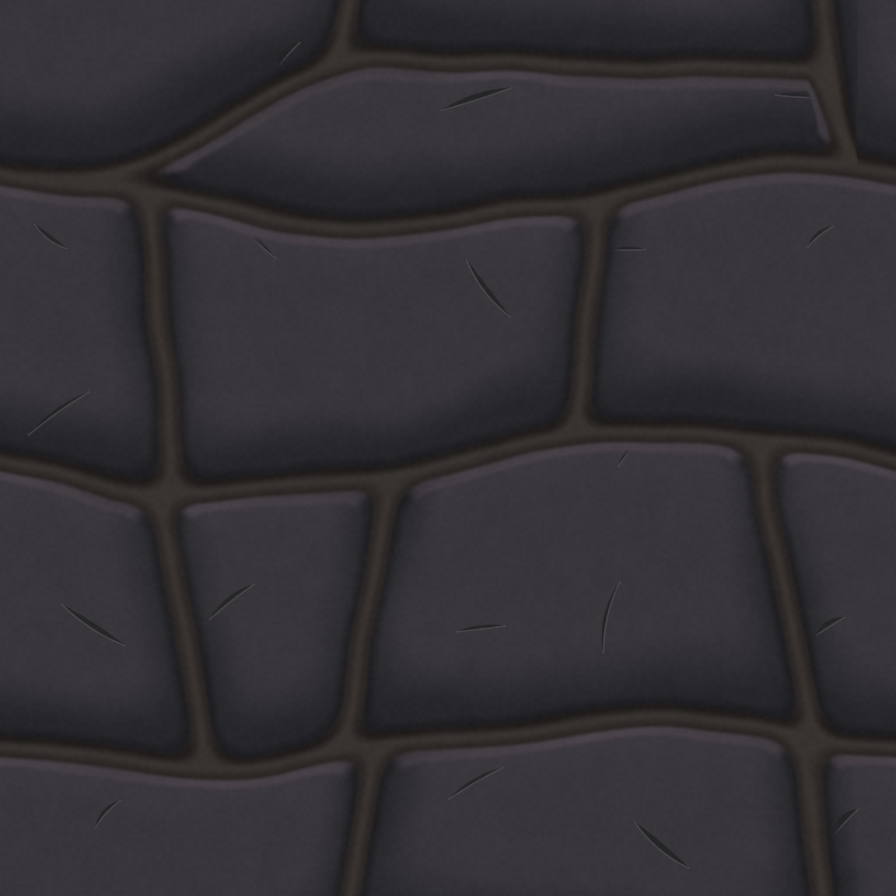
A three.js fragment shader for this texture:

```glsl
// Dark painted stone wall: four uneven courses of rounded blocks in brown mortar.
// Wavy bed lines and leaning joints give an edge distance, which drives the
// pale top rims, shaded undersides and mortar shadows; scratches lie on top.
varying vec2 vUv;

const float TAU = 6.2831853;
const float HALF_GAP = 0.0125;

float hash(vec2 p) {
  return fract(sin(dot(p, vec2(12.71, 31.17))) * 4375.85);
}

// Value noise that wraps after a whole number of cells
float noise(vec2 uv, float cells) {
  vec2 p = uv * cells;
  vec2 i = floor(p), f = fract(p);
  f = f * f * (3.0 - 2.0 * f);
  vec2 a = mod(i, cells), b = mod(i + 1.0, cells);
  return mix(mix(hash(a), hash(vec2(b.x, a.y)), f.x),
             mix(hash(vec2(a.x, b.y)), hash(b), f.x), f.y);
}

float smoothMin(float a, float b, float k) {
  float h = max(k - abs(a - b), 0.0) / k;
  return min(a, b) - h * h * k * 0.25;
}

float wave(float x, float low) {
  return -cos(TAU * (x - low));
}

// Height of the bed line under a course; line 4 is line 0 one tile higher
float bedHeight(float x, float course) {
  x = fract(x);
  float lift = floor(course / 4.0);
  float k = mod(course, 4.0);
  float ripple = 0.005 * sin(TAU * 3.0 * x + k * 2.0);
  if (k < 0.5) return lift + 0.172 + 0.025 * wave(x, 0.22) + ripple;
  if (k < 1.5) return lift + 0.485 + 0.034 * wave(x, 0.25) + ripple;
  float third = 0.782 + 0.034 * wave(x, 0.42) + 0.005 * sin(TAU * 3.0 * x + 4.0);
  if (k < 2.5) return lift + third;
  float bulge = smoothstep(0.1, 0.42, x) * (1.0 - smoothstep(0.9, 0.97, x));
  return lift + max(third, 0.805 + (0.14 - 0.025 * x) * bulge);
}

// Signed distance above a bed line, corrected for its slope
float bedDistance(vec2 p, float course) {
  float h = bedHeight(p.x, course);
  float slope = (bedHeight(p.x + 0.002, course) - h) / 0.002;
  return (p.y - h) / length(vec2(1.0, slope));
}

// Joint positions along a course; repeats mean fewer stones
vec3 courseJoints(float k) {
  if (k < 0.5) return vec3(0.205, 0.41, 0.875);
  if (k < 1.5) return vec3(0.18, 0.655, 0.655);
  if (k < 2.5) return vec3(0.05);
  return vec3(0.40, 0.91, 0.91);
}

// One curved, lens-shaped cut per cell: x is its dark inside, y its lit lip
vec2 scratch(vec2 uv) {
  vec2 cell = mod(floor(uv * 5.0), 5.0);
  float size = hash(cell + 3.3), turn = hash(cell + 7.1);
  vec2 jitter = vec2(hash(cell + 11.7), hash(cell + 17.9)) - 0.5;
  vec2 q = (fract(uv * 5.0) - 0.5) / 5.0 - jitter * 0.09;
  float angle = (turn - 0.5) * 2.7;
  q = mat2(cos(angle), -sin(angle), sin(angle), cos(angle)) * q;
  float s = q.x / mix(0.014, 0.044, size);
  float y = q.y + (turn - 0.4) * 0.012 * (s * s - 0.5);
  float width = mix(0.0015, 0.0045, hash(cell + 23.0)) * (1.0 - s * s);
  float cut = 1.0 - smoothstep(-0.001, 0.001, abs(y) - width);
  float lip = (1.0 - smoothstep(0.0003, 0.0016, abs(y + width))) * step(abs(s), 1.0);
  return vec2(cut, lip) * step(hash(cell + 29.0), 0.85);
}

void main() {
  // Hand-drawn wobble of all the edges
  vec2 p = vUv + 0.007 * (vec2(noise(vUv, 14.0), noise(vUv + 0.5, 14.0)) - 0.5);
  if (p.y < bedHeight(p.x, 0.0)) p.y += 1.0;

  // Course that holds this point
  float course = 0.0;
  for (int i = 1; i < 4; i++) {
    if (p.y >= bedHeight(p.x, float(i))) course = float(i);
  }
  float down = bedDistance(p, course);
  float up = -bedDistance(p, course + 1.0);

  // Nearest leaning joint
  vec3 joints = courseJoints(course);
  vec3 lean = 0.1 * sin(20.0 * joints) * (down - up);
  vec3 across = abs(fract(p.x - joints - lean + 0.5) - 0.5);
  float side = min(across.x, min(across.y, across.z));
  float edge = smoothMin(smoothMin(up, down, 0.03), side, 0.035) - HALF_GAP;

  // Stone face: shaded underside, dark flanks, pale top rim
  float brush = noise(vUv, 9.0) - 0.5;
  float base = smoothMin(down, side + 0.03, 0.05) + 0.025 * brush;
  vec3 stone = mix(vec3(0.222, 0.212, 0.23), vec3(0.235, 0.222, 0.243),
                   1.0 - smoothstep(0.01, 0.07, up));
  stone = mix(stone, vec3(0.145, 0.145, 0.165), 1.0 - smoothstep(0.025, 0.095, base));
  stone *= 1.0 - 0.22 * (1.0 - smoothstep(0.0, 0.014, edge));
  float topness = smoothstep(-0.008, 0.014, min(side, down) - up);
  float rim = topness * (1.0 - smoothstep(0.007, 0.014, edge + 0.004 * brush));
  stone = mix(stone, vec3(0.295, 0.262, 0.295), rim * (0.75 + 0.5 * brush));

  // Scratches, kept off the stone edges
  vec2 marks = scratch(vUv) * smoothstep(0.006, 0.02, edge);
  stone = mix(stone, vec3(0.13, 0.13, 0.14), 0.8 * marks.x);
  stone = mix(stone, vec3(0.33, 0.32, 0.34), 0.6 * marks.y);

  // Mortar, darkest below the stones
  float under = 1.0 - smoothstep(0.012, 0.04, down);
  float shadow = smoothstep(-0.013, -0.002, edge) * mix(0.55, 1.0, under);
  vec3 mortar = mix(vec3(0.22, 0.2, 0.185), vec3(0.125, 0.11, 0.105), shadow);

  vec3 color = mix(mortar, stone, smoothstep(-0.003, 0.003, edge));
  color += 0.014 * (noise(vUv, 256.0) - 0.5) + 0.008 * (noise(vUv, 40.0) - 0.5);
  gl_FragColor = vec4(color, 1.0);
}
```
